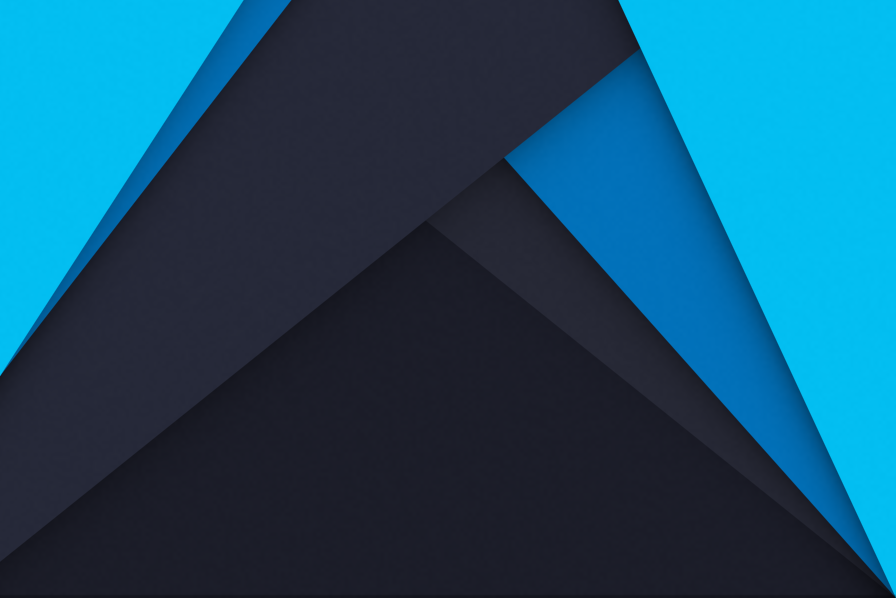
A Shadertoy shader for this background:

```glsl
const vec3 CYAN = vec3(0.01, 0.745, 0.945);
const vec3 BLUE = vec3(0.005, 0.445, 0.73);
const vec3 SLATE = vec3(0.148, 0.16, 0.222);
const vec3 CHARCOAL = vec3(0.152, 0.16, 0.212);
const vec3 NIGHT = vec3(0.108, 0.114, 0.16);

// Signed distance to the line a-b, positive on its left
float lineSide(vec2 p, vec2 a, vec2 b) {
    vec2 dir = normalize(b - a);
    vec2 rel = p - a;
    return dir.x * rel.y - dir.y * rel.x;
}

// Lays a sheet of paper where dist > 0, with a soft shadow beside it
vec3 laySheet(vec3 below, vec3 sheet, float dist, float strength, float spread, float aa) {
    float shade = strength * exp(min(dist, 0.0) / spread);
    return mix(below * (1.0 - shade), sheet, smoothstep(-aa, aa, dist));
}

float hash(vec2 p) {
    return fract(sin(dot(p, vec2(127.1, 311.7))) * 43758.5);
}

float valueNoise(vec2 p) {
    vec2 cell = floor(p);
    vec2 f = fract(p);
    f = f * f * (3.0 - 2.0 * f);
    float low = mix(hash(cell), hash(cell + vec2(1, 0)), f.x);
    float high = mix(hash(cell + vec2(0, 1)), hash(cell + vec2(1, 1)), f.x);
    return mix(low, high, f.y);
}

void mainImage(out vec4 fragColor, in vec2 fragCoord) {
    vec2 p = fragCoord / iResolution.xy * vec2(1.5, 1.0);
    float aa = 0.75 / iResolution.y;
    vec2 corner = vec2(1.5, 0.0);
    vec2 leftTip = vec2(0.0, 0.371);

    // Edges of the sheets
    float ridge = lineSide(p, vec2(0.713, 0.631), corner);
    float wedge = lineSide(p, vec2(0.844, 0.736), corner);
    float band = lineSide(p, vec2(0.0, 0.0605), vec2(1.0703, 0.918));
    float leftFold = lineSide(p, leftTip, vec2(0.488, 1.0));
    float leftSheet = lineSide(p, leftTip, vec2(0.408, 1.0));
    float rightSheet = lineSide(p, vec2(1.035, 1.0), corner);

    // Stack from back to front
    vec3 color = laySheet(NIGHT, CHARCOAL, ridge, 0.08, 0.03, aa);
    color = laySheet(color, BLUE, wedge, 0.34, 0.026, aa);
    color = laySheet(color, SLATE, band, 0.26, 0.035, aa);
    color = laySheet(color, BLUE, leftFold, 0.28, 0.02, aa);
    color = laySheet(color, CYAN, leftSheet, 0.22, 0.03, aa);
    color = laySheet(color, CYAN, rightSheet, 0.38, 0.026, aa);

    // Dark rim along the bottom and faint paper grain
    color *= 1.0 - 0.25 * (1.0 - smoothstep(0.003, 0.007, p.y));
    color += 0.008 * (valueNoise(p * 150.0) - 0.5);
    fragColor = vec4(clamp(color, 0.0, 1.0), 1.0);
}
```
